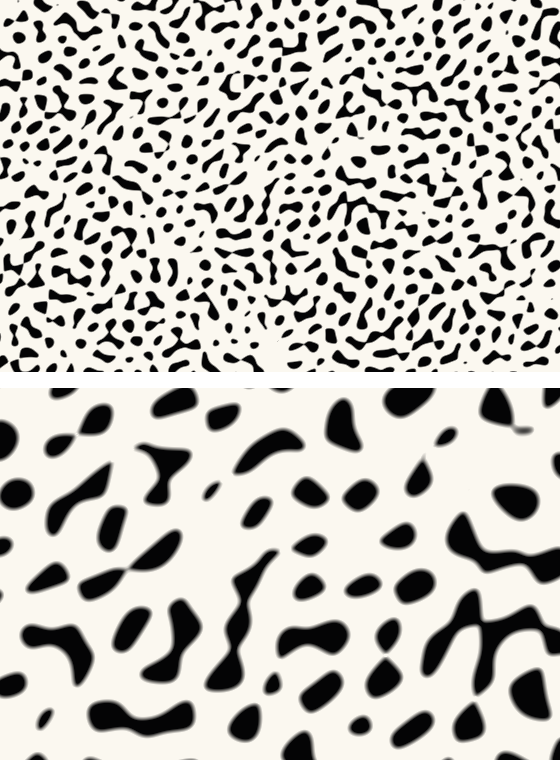
Top, the full canvas; bottom, a detail of the centre.
Give the GLSL for this pattern, as a WebGL 2 fragment shader.

```glsl
#version 300 es
precision highp float;

uniform vec2 u_resolution;
out vec4 fragColor;

const float PI = 3.14159265;
const int WAVE_COUNT = 60;

const vec3 PAPER = vec3(0.985, 0.973, 0.942);
const vec3 INK = vec3(0.015, 0.015, 0.018);

float hash(float n) {
    return fract(sin(n * 12.9898 + 4.137) * 43758.545);
}

// Lengthens features along a unit axis by dividing that coordinate.
vec2 stretchAlong(vec2 p, vec2 axis, float amount) {
    return p + axis * dot(p, axis) * (1.0 / amount - 1.0);
}

// Layered plane waves in all directions: x is the height with unit
// variance, yz is its gradient.
vec3 waveField(vec2 p, float lowFrequency, float highFrequency) {
    vec3 field = vec3(0.0);
    for (int i = 0; i < WAVE_COUNT; i++) {
        float id = float(i);
        float angle = PI * (id + hash(id)) / float(WAVE_COUNT);
        float spread = sqrt(hash(id + 71.3));
        float frequency = mix(lowFrequency, highFrequency, spread);
        vec2 wave = 2.0 * PI * frequency * vec2(cos(angle), sin(angle));
        float phase = dot(wave, p) + 2.0 * PI * hash(id + 153.7);
        field += vec3(sin(phase), wave * cos(phase));
    }
    return field * sqrt(2.0 / float(WAVE_COUNT));
}

// Approximate signed distance to a level line, positive inside the blobs.
float levelDistance(vec3 field, float level, float minSlope) {
    return (field.x - level) / max(length(field.yz), minSlope);
}

// Coverage of a shape with an edge of the given width.
float coverage(float signedDistance, float edgeWidth) {
    return clamp(signedDistance / edgeWidth + 0.5, 0.0, 1.0);
}

void main() {
    // Canvas heights, measured from the lower left
    vec2 p = gl_FragCoord.xy / u_resolution.y;

    // Irregular blobs leaning slightly to the upper right
    vec2 q = stretchAlong(p, vec2(0.866, 0.5), 1.15);
    vec3 field = waveField(q, 9.0, 26.0);

    // Ink where the field rises above the level
    float d = levelDistance(field, 0.66, 20.0);
    fragColor = vec4(mix(PAPER, INK, coverage(d, 0.0041)), 1.0);
}
```
